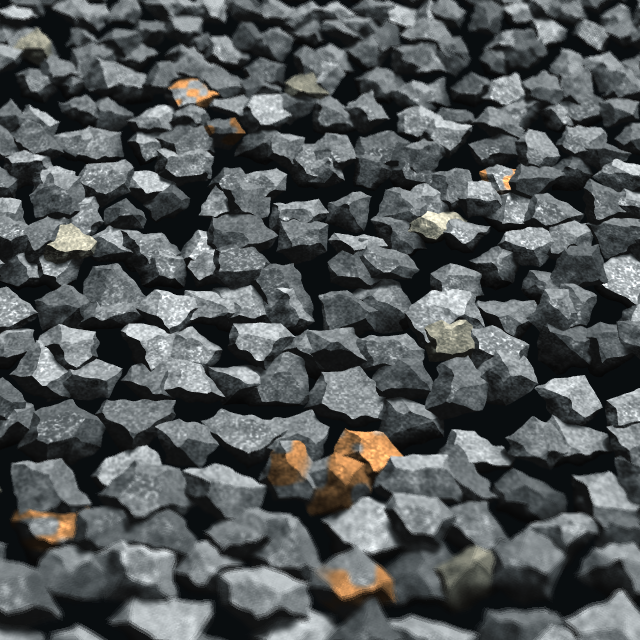
Give the GLSL for this texture, as a three.js fragment shader.

```glsl
// A bed of crushed dark stone seen at a slant, coarse in front and fine behind.
// Each stone is a height field cut by random planes; the highest one shows.
// Facets get sun, cast shadow, grain and glints; several taps soften the focus.

varying vec2 vUv;

const float HORIZON = 1.7;        // height where stones would shrink to nothing
const float DENSITY = 15.5;       // stones across at unit distance
const float SQUASH = 1.28;        // flattening by the slanted view
const float JITTER = 0.8;
const float NEAR_BLUR = 0.0055;
const float FAR_BLUR = 0.0025;
const float SHARP_BLUR = 0.0009;
const float SHADOW_REACH = 0.24;
const float AMBIENT = 0.07;
const float SUN_GAIN = 0.66;
const float GLINT_GAIN = 0.42;
const vec3 SUN = vec3(0.22, 0.70, 0.68);
const vec3 HALF_WAY = vec3(0.12, 0.24, 0.96);
const vec3 GAP_COLOR = vec3(0.035, 0.05, 0.06);
const vec3 COOL_SHIFT = vec3(-0.018, 0.008, 0.018);
const vec3 PALE_TINT = vec3(1.32, 1.25, 1.10);
const vec3 RUST_TINT = vec3(1.45, 0.98, 0.60);
const int SIDES = 6;
const int TAPS = 7;

float hash(vec2 p) {
  return fract(sin(dot(p, vec2(127.1, 311.7))) * 43758.5453);
}

float noise(vec2 p) {
  vec2 i = floor(p), f = fract(p);
  f = f * f * (3.0 - 2.0 * f);
  return mix(mix(hash(i), hash(i + vec2(1.0, 0.0)), f.x),
             mix(hash(i + vec2(0.0, 1.0)), hash(i + 1.0), f.x), f.y);
}

// Canvas to bed coordinates, where stones have unit spacing, and back
vec2 toBed(vec2 uv) {
  float d = HORIZON - uv.y;
  return DENSITY * vec2((uv.x - 0.5) / d, -SQUASH * log(d));
}

vec2 toCanvas(vec2 bed) {
  float d = exp(-bed.y / (DENSITY * SQUASH));
  return vec2(0.5 + bed.x * d / DENSITY, HORIZON - d);
}

// Height of one stone above its base, with the normal of the cutting plane
float stone(vec2 p, vec2 id, out vec3 normal) {
  vec2 tilt = (vec2(hash(id + 3.1), hash(id + 5.7)) - 0.5) * 0.9;
  float h = 0.28 + 0.3 * hash(id + 8.3) + dot(p, tilt);
  normal = vec3(-tilt, 1.0);
  float turn = hash(id + 1.9);
  for (int k = 0; k < SIDES; k++) {
    float fk = float(k);
    float rnd = hash(id + vec2(fk * 1.37, 11.3));
    float angle = 6.2832 * (fk + turn + 0.6 * fract(rnd * 71.0)) / float(SIDES);
    vec2 dir = vec2(cos(angle), sin(angle));
    float slope = mix(0.65, 2.6, fract(rnd * 37.0));
    float side = (mix(0.40, 0.80, rnd) - dot(p, dir)) * slope;
    if (side < h) {
      h = side;
      normal = vec3(dir * slope, 1.0);
    }
  }
  return h;
}

// Highest stone at a canvas point; nearer stones lean over those behind
float gravel(vec2 uv, out vec3 normal, out vec2 id) {
  vec2 cell = floor(toBed(uv));
  float best = -0.12;
  normal = vec3(0.0, 0.0, 1.0);
  id = vec2(0.0);
  for (int j = -1; j <= 1; j++) {
    for (int i = -1; i <= 1; i++) {
      vec2 c = cell + vec2(float(i), float(j));
      vec2 shift = vec2(hash(c), hash(c + 17.3)) - 0.5;
      vec2 mid = toCanvas(c + 0.5 + JITTER * shift);
      vec2 p = (uv - mid) * vec2(1.0, SQUASH) * DENSITY / (HORIZON - mid.y);
      if (dot(p, p) > 1.3) continue;
      vec3 n;
      float h = stone(p, c, n);
      float lifted = h + 0.5 * hash(c + 23.9) + 0.3 * p.y;
      if (h > 0.0 && lifted > best) {
        best = lifted;
        normal = n;
        id = c;
      }
    }
  }
  return best;
}

vec3 shade(vec2 uv) {
  vec2 bed = toBed(uv);
  float unit = (HORIZON - uv.y) / DENSITY;
  vec2 rough = vec2(noise(bed * 5.0), noise(bed * 5.0 + 41.0)) - 0.5;
  float grain = noise(bed * 19.0 + 7.0);
  float fine = noise(bed * 33.0);
  vec3 n, other;
  vec2 id, otherId;
  uv += rough * unit * 0.09;
  float h = gravel(uv, n, id);
  if (h < -0.11) return GAP_COLOR;

  // Sunlight, blocked by taller stones towards the sun
  n = normalize(normalize(n) + vec3(rough * 0.5 + (vec2(grain, fine) - 0.5) * 0.24, 0.0));
  float wall = gravel(uv + normalize(SUN.xy) * SHADOW_REACH * unit, other, otherId);
  float lit = 1.0 - 0.85 * smoothstep(0.12, 0.38, wall - h);
  float open = smoothstep(-0.1, 0.38, h);
  float albedo = mix(0.62, 1.18, hash(id + 31.7));
  float sun = max(dot(n, normalize(SUN)), 0.0) * lit;
  float tone = (AMBIENT + SUN_GAIN * sun * albedo) * mix(0.35, 1.0, open);
  tone *= 0.76 + 0.26 * grain + 0.22 * fine;

  // Wet glints on facets that mirror the sun
  float gloss = pow(max(dot(n, normalize(HALF_WAY)), 0.0), 22.0);
  tone += GLINT_GAIN * gloss * lit * open * smoothstep(0.45, 0.95, mix(grain, fine, 0.45));
  vec3 color = vec3(tone) + COOL_SHIFT * smoothstep(0.0, 0.3, tone);

  // A few pale stones and a few with rust stains
  float kind = hash(id + 47.1);
  color *= mix(vec3(1.0), PALE_TINT, step(0.965, kind));
  float stain = step(kind, 0.02) * smoothstep(0.4, 0.6, noise(bed * 3.0));
  return color * mix(vec3(1.0), RUST_TINT, stain);
}

void main() {
  // Spiral of taps, wide where the bed is out of focus
  float blur = SHARP_BLUR + NEAR_BLUR * smoothstep(0.38, 0.0, vUv.y)
             + FAR_BLUR * smoothstep(0.68, 1.0, vUv.y);
  vec3 sum = vec3(0.0);
  for (int i = 0; i < TAPS; i++) {
    float t = float(i);
    float a = t * 2.39996;
    sum += shade(vUv + blur * sqrt((t + 0.5) / float(TAPS)) * vec2(cos(a), sin(a)));
  }
  gl_FragColor = vec4(clamp(sum / float(TAPS), 0.0, 1.0), 1.0);
}
```
